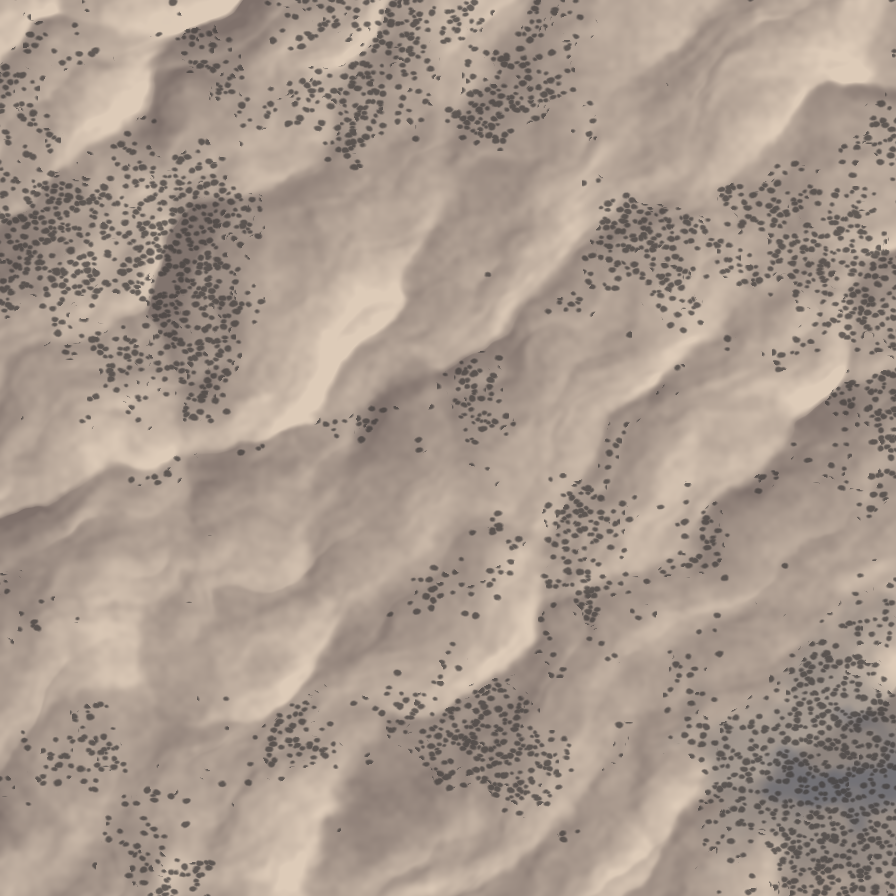
Give the GLSL for this texture, as a WebGL 2 fragment shader.

```glsl
#version 300 es
precision highp float;
// Wind-scalloped sand dunes seen from above, with clumps of dark scrub.

#define DUNE_SCALE 7.5
#define DUNE_STRETCH 0.58
#define DUNE_CONTRAST 0.72
#define RELIEF 2.0
#define SPECK_SCALE 155.0
#define SPECK_DENSITY 0.62
#define PATCH_CENTRE vec2(0.95, 0.13)
#define SAND_SHADE vec3(0.62, 0.56, 0.52)
#define SAND_LIGHT vec3(0.84, 0.77, 0.70)
#define SCRUB_GROUND vec3(0.55, 0.52, 0.50)
#define SCRUB_DARK vec3(0.25, 0.235, 0.23)
#define WET_BLUE vec3(0.36, 0.38, 0.43)

uniform vec2 u_resolution;
out vec4 fragColor;

vec2 hash2(vec2 p) {
    vec3 q = fract(p.xyx * vec3(0.1031, 0.1030, 0.0973));
    q += dot(q, q.yzx + 33.33);
    return fract((q.xx + q.yz) * q.zy);
}

float noise(vec2 p) {
    vec2 i = floor(p), f = fract(p);
    f = f * f * (3.0 - 2.0 * f);
    float low = mix(hash2(i).x, hash2(i + vec2(1, 0)).x, f.x);
    float high = mix(hash2(i + vec2(0, 1)).x, hash2(i + vec2(1, 1)).x, f.x);
    return mix(low, high, f.y);
}

float fbm(vec2 p) {
    float sum = 0.0, amp = 0.533;
    for (int i = 0; i < 4; i++) {
        sum += amp * noise(p);
        p = mat2(1.6, 1.2, -1.2, 1.6) * p + 7.3;
        amp *= 0.5;
    }
    return sum;
}

vec2 warp(vec2 p) {
    return vec2(fbm(p), fbm(p + 31.7)) - 0.5;
}

// Slope of cellular hollows: it rises to a crest, then drops into the next hollow.
float duneSlope(vec2 q, float sharpness) {
    vec2 cell = floor(q);
    float sum = 0.0, total = 1e-9;
    for (int y = -1; y <= 1; y++) {
        for (int x = -1; x <= 1; x++) {
            vec2 id = cell + vec2(x, y);
            vec2 rnd = hash2(id + 19.0);
            vec2 offset = q - id - 0.1 - 0.8 * rnd;
            float size = 0.8 + 0.45 * hash2(id + 57.0).y;
            float w = exp(-sharpness * size * dot(offset, offset));
            sum += w * dot(offset, vec2(0.28, 1.0));
            total += w;
        }
    }
    return sum / total;
}

// Soft dark grains, one candidate per grid cell.
float specks(vec2 p, float density) {
    vec2 cell = floor(p);
    float cover = 0.0;
    for (int y = -1; y <= 1; y++) {
        for (int x = -1; x <= 1; x++) {
            vec2 id = cell + vec2(x, y);
            vec2 rnd = hash2(id + 101.0);
            vec2 kind = hash2(id + 233.0);
            float d = length((p - id - rnd) * vec2(0.85, 1.1));
            float radius = 0.3 + 0.3 * kind.y;
            float dot1 = 1.0 - smoothstep(radius - 0.22, radius + 0.22, d);
            cover = max(cover, dot1 * step(kind.x, density));
        }
    }
    return cover;
}

void main() {
    vec2 uv = gl_FragCoord.xy / min(u_resolution.x, u_resolution.y);

    // Axes along and across the crests, bent by two scales of noise
    vec2 bent = uv + 0.14 * warp(uv * 4.0) + 0.035 * warp(uv * 15.0 + 5.0);
    vec2 axes = vec2(dot(bent, vec2(0.79, 0.61)), dot(bent, vec2(0.61, -0.79)));
    axes *= vec2(DUNE_STRETCH, 1.0);

    // Large dunes, smaller ripples and rough ground
    float crisp = mix(9.0, 42.0, noise(uv * 7.0 + 3.0));
    float slope = duneSlope(axes * DUNE_SCALE + 20.0, crisp);
    float ripple = duneSlope(axes * DUNE_SCALE * 2.3 + 60.0, 14.0);
    vec2 ground = axes * 13.0 + 40.0;
    float rough = fbm(ground + vec2(0.04, 0.16)) - fbm(ground);
    float strength = 0.65 + 0.7 * noise(uv * 5.0 + 12.0);

    // Light from the upper left, with bright rims and dark lee creases
    float rim = max(slope, 0.0);
    float light = 0.33 + DUNE_CONTRAST * strength * (slope + 1.1 * rim * rim);
    light += 0.42 * ripple * noise(uv * 8.0 + 27.0) + RELIEF * rough;
    light += 0.35 * (fbm(uv * 6.0 + 81.0) - 0.5);
    light -= 0.35 * smoothstep(0.3, 0.6, -slope) * smoothstep(0.4, 0.8, noise(uv * 11.0 + 9.0));
    light += 0.16 * (noise(uv * 110.0) - 0.5);
    vec3 colour = mix(SAND_SHADE, SAND_LIGHT, clamp(light, -0.55, 1.12));

    // Scrub gathers in hollows, near the sides and in one large patch
    float clump = fbm(uv * 5.5 + 47.0) + 0.22 * (noise(uv * 32.0) - 0.5);
    float side = smoothstep(0.36, 0.52, abs(uv.x - 0.5));
    float reach = length(uv - PATCH_CENTRE) + 0.22 * (fbm(uv * 12.0 + 70.0) - 0.5);
    float patchCover = 1.0 - smoothstep(0.11, 0.19, reach);
    float growth = smoothstep(0.52, 0.82, clump + 0.1 * side - 0.16 * slope);
    growth = max(growth, 0.85 * patchCover);

    colour = mix(colour, SCRUB_GROUND, 0.55 * patchCover + 0.12 * growth);
    float wet = 1.0 - smoothstep(0.02, 0.085, reach + 0.12 * (noise(uv * 25.0) - 0.5));
    colour = mix(colour, WET_BLUE, 0.6 * wet);
    float grains = specks(uv * SPECK_SCALE + 0.6 * warp(uv * 90.0), SPECK_DENSITY * growth);
    colour = mix(colour, SCRUB_DARK, 0.72 * grains);

    fragColor = vec4(colour, 1.0);
}
```
